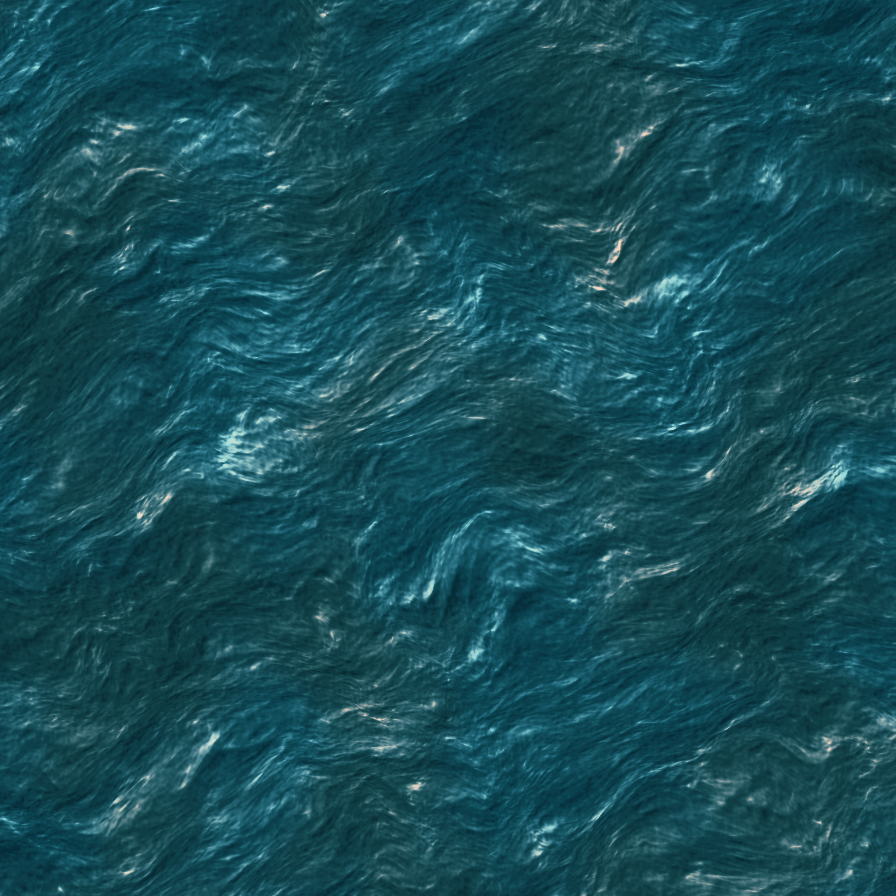
A Shadertoy shader for this texture:

```glsl
// Wind-ruffled open sea seen from above. Warped, stretched ridge noise gives
// a wave height that is lit from one side; thin broken crests and fine grain
// are added, and the summed tone picks a colour from a deep teal ramp.

float hash(vec2 p) {
    vec3 a = fract(vec3(p.xyx) * 0.1031);
    a += dot(a, a.yzx + 33.33);
    return fract((a.x + a.y) * a.z);
}

float corner(vec2 cell, vec2 offset) {
    float angle = 6.2832 * hash(cell);
    return dot(vec2(cos(angle), sin(angle)), offset);
}

// Gradient noise, roughly -0.7 to 0.7
float noise(vec2 p) {
    vec2 i = floor(p), f = fract(p), e = vec2(1, 0);
    vec2 u = f * f * f * (f * (f * 6.0 - 15.0) + 10.0);
    return mix(mix(corner(i, f), corner(i + e, f - e), u.x),
               mix(corner(i + e.yx, f - e.yx), corner(i + 1.0, f - 1.0), u.x), u.y);
}

// Skews each layer a little differently so that wave directions vary
vec2 skew(vec2 p, float k) {
    return p + vec2(0.4 * sin(k * 2.4) * p.y, 0.28 * sin(k * 1.7) * p.x) + k * 13.7;
}

// Sharp-backed waves: every octave has about the same steepness
float waveHeight(vec2 p) {
    float height = 0.0, freq = 6.0;
    for (int i = 0; i < 6; i++) {
        float n = noise(skew(p, float(i)) * freq);
        height -= sqrt(n * n + 0.002) / freq;
        freq *= 1.9;
    }
    return height;
}

// Thin bright lines along the ridges, broken up by patchy masks
float crests(vec2 p) {
    float sum = 0.0, freq = 6.5, weight = 1.0;
    for (int i = 0; i < 4; i++) {
        float k = float(i) + 7.0;
        float ridge = 1.0 - min(1.0, 2.0 * abs(noise(skew(p, k) * freq)));
        float patches = noise(p * freq * 0.7 + k * 5.1) + 0.5 * noise(p * freq * 2.3 - k);
        sum += weight * pow(ridge, 6.0) * smoothstep(-0.1, 0.5, patches);
        freq *= 1.8;
        weight *= 0.85;
    }
    return sum;
}

// Tone is close to a standard normal value; stops follow its quantiles
vec3 seaColor(float tone) {
    vec3 c = mix(vec3(0.025, 0.17, 0.21), vec3(0.05, 0.25, 0.29), smoothstep(-2.2, -0.8, tone));
    c = mix(c, vec3(0.09, 0.32, 0.36), clamp((tone + 0.8) / 0.9, 0.0, 1.0));
    c = mix(c, vec3(0.16, 0.40, 0.45), clamp((tone - 0.1) / 0.75, 0.0, 1.0));
    c = mix(c, vec3(0.27, 0.50, 0.55), clamp((tone - 0.85) / 0.65, 0.0, 1.0));
    c = mix(c, vec3(0.43, 0.62, 0.64), clamp((tone - 1.5) / 0.6, 0.0, 1.0));
    c = mix(c, vec3(0.65, 0.78, 0.77), clamp((tone - 2.1) / 0.6, 0.0, 1.0));
    return mix(c, vec3(0.86, 0.87, 0.80), clamp((tone - 2.7) / 1.2, 0.0, 1.0));
}

void mainImage(out vec4 fragColor, in vec2 fragCoord) {
    vec2 uv = fragCoord / iResolution.y;

    // Wave axes: x runs along the crests, rising to the right
    vec2 along = vec2(cos(0.3), sin(0.3));
    vec2 p = vec2(dot(uv, along), dot(uv, vec2(-along.y, along.x))) + 3.0;
    p += 0.07 * vec2(noise(p * 4.0), noise(p * 4.0 + 31.0));
    p += 0.022 * vec2(noise(p * 13.0 + 57.0), noise(p * 13.0 + 83.0));
    vec2 q = p * vec2(1.0, 1.8);

    // Broad swell, side-lit slopes, crests and grain
    float swell = noise(q * 3.0 + 9.0) + 0.6 * noise(q * 7.0 + 21.0);
    vec2 towardLight = vec2(-0.0015, 0.005);
    float relief = (waveHeight(q) - waveHeight(q + towardLight)) / 0.005;
    float foam = crests(q);
    float grain = noise(uv * 230.0) + noise(uv * 130.0 + 40.0);
    float tone = 1.3 * swell + 0.42 * relief * (1.0 + 0.5 * swell)
               + 1.9 * foam * (0.75 + 0.35 * clamp(relief, -1.0, 2.0))
               + 0.5 * grain - 0.55;

    // Patches of greyer and bluer water
    float tint = smoothstep(-0.4, 0.4, noise(p * 4.5 + 70.0) + 0.5 * noise(p * 11.0));
    vec3 color = seaColor(tone) * mix(vec3(1.2, 0.97, 0.93), vec3(0.8, 1.02, 1.06), tint);
    fragColor = vec4(color, 1.0);
}
```
